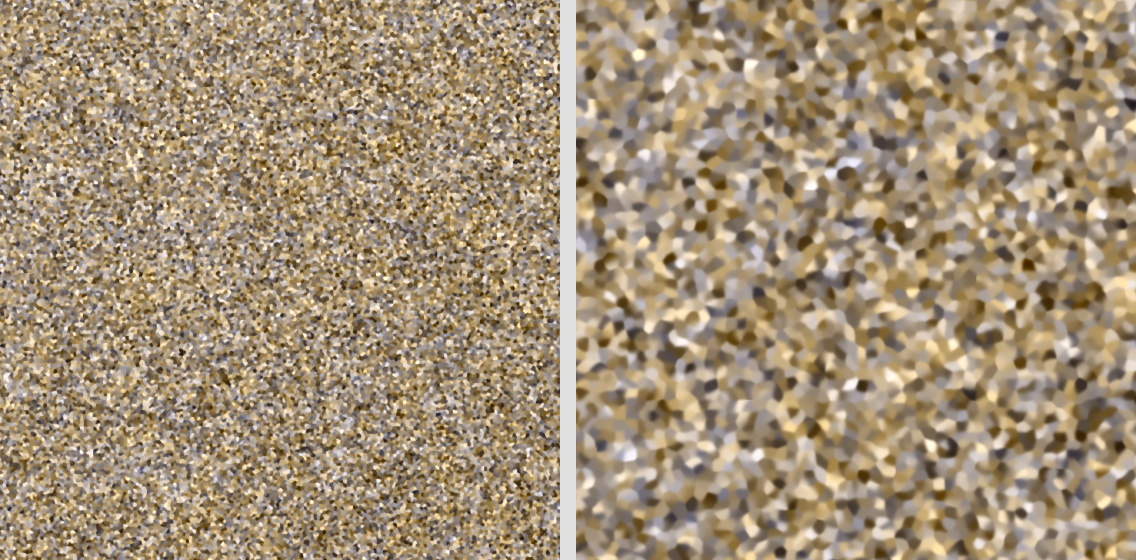
Left, the full canvas; right, a detail of the centre.
Reproduce this texture procedurally as a WebGL 1 fragment shader.

```glsl
precision highp float;
// Fine sandy grain: small soft, slightly elongated grains, each with its own
// brightness and warmth, blended by distance in a jittered grid.
// Broad noise adds golden and blue-grey patches and a gentle uneven shading.

uniform vec2 u_resolution;

const vec3 SAND = vec3(0.633, 0.562, 0.462);
const vec3 WARM_AXIS = vec3(0.10, 0.01, -0.22);  // blue-grey to gold
const float GRAINS_ACROSS = 168.0;
const float GRAIN_SHARPNESS = 5.5;
const float TONE_RANGE = 0.47;

// Three random values per cell
vec3 hash3(vec2 cell, float seed) {
  vec3 p = fract(vec3(cell.xyx + seed) * vec3(0.1031, 0.1030, 0.0973));
  p += dot(p, p.yxz + 33.33);
  return fract((p.xxy + p.yzz) * p.zyx);
}

// Smooth value noise in the range -1 to 1
float valueNoise(vec2 p, float seed) {
  vec2 cell = floor(p);
  vec2 f = fract(p);
  f = f * f * (3.0 - 2.0 * f);
  float low = mix(hash3(cell, seed).x, hash3(cell + vec2(1.0, 0.0), seed).x, f.x);
  float high = mix(hash3(cell + vec2(0.0, 1.0), seed).x, hash3(cell + 1.0, seed).x, f.x);
  return 2.0 * mix(low, high, f.y) - 1.0;
}

// Squared distance that is shorter along the long axis of a grain
float grainDistance(vec2 offset, vec2 axis) {
  float along = dot(offset, axis);
  return 1.3 * dot(offset, offset) - 0.7 * along * along;
}

// Blended grains: x = tone, y = warmth, both centred on zero
vec2 grainField(vec2 p, float sharpness) {
  vec2 cell = floor(p);
  vec2 total = vec2(0.0);
  float weightSum = 0.0;
  for (int j = -1; j <= 1; j++) {
    for (int i = -1; i <= 1; i++) {
      vec2 neighbour = cell + vec2(float(i), float(j));
      vec3 place = hash3(neighbour, 17.3);
      vec3 look = hash3(neighbour, 71.9);
      vec2 centre = neighbour + 0.5 + 0.85 * (place.xy - 0.5);
      vec2 axis = normalize(vec2(place.z, look.z) - 0.4999);
      float weight = exp(-sharpness * grainDistance(p - centre, axis));
      float tone = look.x + fract(look.z * 37.0 + place.x * 11.0) - 1.0;
      total += weight * vec2(tone, look.y - 0.5);
      weightSum += weight;
    }
  }
  return total / weightSum;
}

// Brighter to the left, dimmer towards the lower right, with faint clouds
float broadShading(vec2 uv) {
  float slope = 0.035 * (0.5 - uv.x) + 0.025 * (uv.y - 0.5);
  return slope + 0.018 * valueNoise(uv * 11.0, 5.7);
}

// Patches of gold and blue-grey at two sizes
float warmPatches(vec2 uv) {
  return 0.24 * valueNoise(uv * 62.0, 29.1) + 0.12 * valueNoise(uv * 19.0, 43.7);
}

void main() {
  vec2 uv = gl_FragCoord.xy / min(u_resolution.x, u_resolution.y);
  vec2 grain = grainField(uv * GRAINS_ACROSS, GRAIN_SHARPNESS);
  float tone = TONE_RANGE * grain.x + broadShading(uv);
  float warmth = grain.y + warmPatches(uv);
  vec3 color = SAND + tone + warmth * WARM_AXIS;
  gl_FragColor = vec4(clamp(color, 0.0, 1.0), 1.0);
}
```
